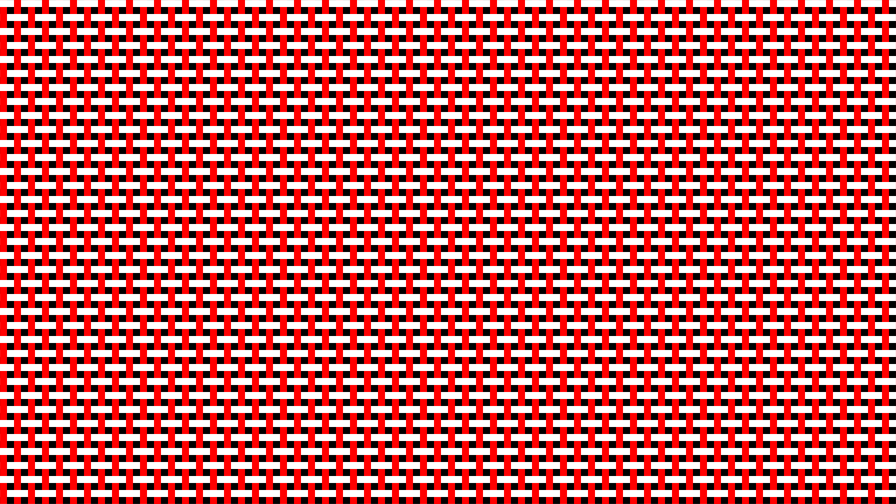
Write a Shadertoy shader that draws this pattern.

```glsl
// Plain basket weave: red upright strands and white level strands on black.
// Each strand is a softened band; the checkerboard parity of every crossing
// decides which strand lies on top. Whole, even strand counts make it tile.

#define STRANDS vec2(64.0, 36.0)     // strands across and down (two per repeat)
#define STRAND_WIDTH 0.5             // strand width as a share of the pitch
#define STRAND_CENTER vec2(0.25, 0.75) // strand axis inside each pitch
#define EDGE_SOFTNESS 0.7            // half width of the edge blend, in pixels
#define WARP_COLOR vec3(1.0, 0.0, 0.0)
#define WEFT_COLOR vec3(1.0)
#define GAP_COLOR vec3(0.0)

// Coverage of the upright (x) and level (y) strand at an offset from their axes
vec2 strandCoverage(vec2 offset, vec2 blur) {
    vec2 dist = abs(offset) - 0.5 * STRAND_WIDTH;
    return 1.0 - smoothstep(-blur, blur, dist);
}

void mainImage(out vec4 fragColor, in vec2 fragCoord) {
    // Cells centred on the crossings, so parity only changes inside gaps
    vec2 weavePos = fragCoord / iResolution.xy * STRANDS - STRAND_CENTER + 0.5;
    vec2 crossing = floor(weavePos);
    vec2 blur = EDGE_SOFTNESS * STRANDS / iResolution.xy;
    vec2 cover = strandCoverage(fract(weavePos) - 0.5, blur);

    // Layer the two strands in the order set by the crossing
    bool warpOnTop = mod(crossing.x + crossing.y, 2.0) < 0.5;
    vec3 color = warpOnTop
        ? mix(mix(GAP_COLOR, WEFT_COLOR, cover.y), WARP_COLOR, cover.x)
        : mix(mix(GAP_COLOR, WARP_COLOR, cover.x), WEFT_COLOR, cover.y);

    fragColor = vec4(color, 1.0);
}
```
